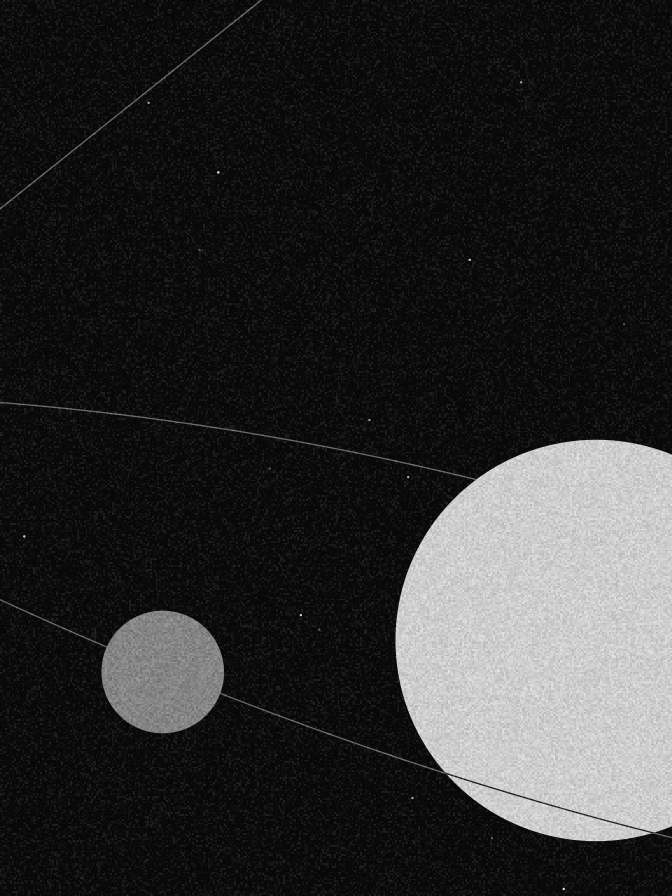
This background is drawn by a Shadertoy shader. Its source:

```glsl
// A grainy monochrome sky: two flat discs, three thin orbit arcs and a few stars.
// Discs are distance functions, arcs are parabolas with slope-corrected distance,
// and hashed grain covers everything. Lengths are in canvas heights.

const vec3 BIG_DISC = vec3(0.6654, 0.2852, 0.2240);   // centre, radius
const vec3 SMALL_DISC = vec3(0.1816, 0.2500, 0.0684);
const float BIG_TONE = 0.805;
const float SMALL_TONE = 0.52;
const float SKY_TONE = 0.030;

// Arcs: y = x-coefficients (constant, linear, quadratic)
const vec3 UPPER_ARC = vec3(0.7669, 0.799, 0.0);
const vec3 MIDDLE_ARC = vec3(0.5508, -0.0798, -0.1544);
const vec3 LOWER_ARC = vec3(0.3307, -0.460, 0.1413);
const float ARC_WIDTH = 0.0015;
const float ARC_TONE = 0.40;
const float ARC_SHADE = 0.13;      // where the lower arc crosses the big disc

const int STAR_COUNT = 22;
const float STAR_RADIUS = 0.0013;
const float GRAIN_ROWS = 512.0;
const float DISC_GRAIN = 0.17;
const float SKY_GRAIN = 0.10;

float hash(vec2 p) {
    vec3 q = fract(p.xyx * vec3(0.1031, 0.1030, 0.0973));
    q += dot(q, q.yzx + 33.33);
    return fract((q.x + q.y) * q.z);
}

// Antialiased coverage of a disc
float disc(vec2 p, vec3 shape, float pixel) {
    float d = length(p - shape.xy) - shape.z;
    return clamp(0.5 - d / pixel, 0.0, 1.0);
}

// Coverage of a thin parabola, limited when it is narrower than a pixel
float arc(vec2 p, vec3 k, float pixel) {
    float height = k.x + p.x * (k.y + p.x * k.z);
    float slope = k.y + 2.0 * k.z * p.x;
    float d = abs(p.y - height) * inversesqrt(1.0 + slope * slope);
    float edge = (0.5 * ARC_WIDTH + 0.5 * pixel - d) / pixel;
    return clamp(edge, 0.0, min(1.0, ARC_WIDTH / pixel));
}

// Sparse hashed points of uneven brightness
float stars(vec2 p, float aspect, float pixel) {
    float light = 0.0;
    for (int i = 0; i < STAR_COUNT; i++) {
        float id = float(i) + 1.0;
        vec2 spot = vec2(hash(vec2(id, 17.3)) * aspect, hash(vec2(id, 61.7)));
        float glow = mix(0.25, 0.9, hash(vec2(id, 94.1)));
        light = max(light, glow * disc(p, vec3(spot, STAR_RADIUS), pixel));
    }
    return light;
}

void mainImage(out vec4 fragColor, in vec2 fragCoord) {
    float pixel = 1.0 / iResolution.y;
    vec2 p = fragCoord * pixel;
    float aspect = iResolution.x * pixel;

    float bigMask = disc(p, BIG_DISC, pixel);
    float smallMask = disc(p, SMALL_DISC, pixel);
    float lowerArc = arc(p, LOWER_ARC, pixel);
    float backArcs = max(arc(p, UPPER_ARC, pixel), arc(p, MIDDLE_ARC, pixel));

    // Sky, stars and arcs behind the discs
    float tone = max(SKY_TONE, stars(p, aspect, pixel));
    tone = mix(tone, ARC_TONE, max(backArcs, lowerArc));

    // Discs, with the lower arc drawn dark across the big one
    float bigTone = mix(BIG_TONE, ARC_SHADE, lowerArc);
    tone = mix(tone, bigTone, bigMask);
    tone = mix(tone, SMALL_TONE, smallMask);

    // Symmetric grain on the discs, sparse bright specks on the sky
    vec2 cell = floor(p * GRAIN_ROWS);
    float a = hash(cell + 3.0);
    float b = hash(cell + 211.0);
    float discGrain = (0.5 * (a + b) - 0.5) * DISC_GRAIN;
    float skyGrain = a * a * a * a * SKY_GRAIN;
    tone += mix(skyGrain, discGrain, max(bigMask, smallMask));

    fragColor = vec4(vec3(clamp(tone, 0.0, 1.0)), 1.0);
}
```
